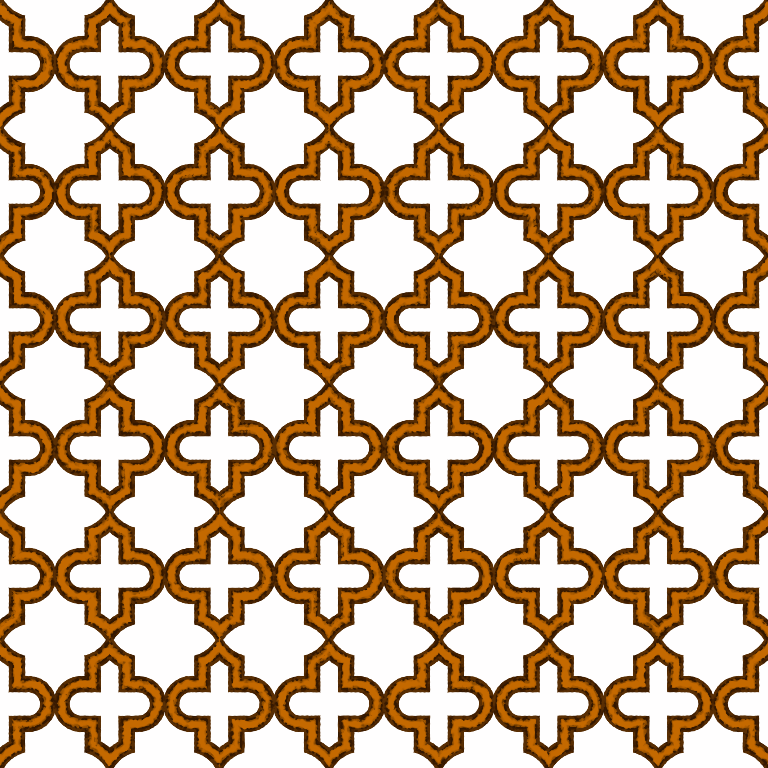
Reproduce this pattern procedurally as a Shadertoy shader.

```glsl
// Pierced lattice of worn orange bands with dark brown rims on white, 7 x 6 repeats.
// Each motif unites a horizontal capsule with a vertical ogee-tipped arm; the distance
// to that outline gives the band, and gradient noise roughens and stains it.

const float CANVAS = 1152.0;  // design units along each side

vec2 hashGradient(vec2 cell) {
    vec3 h = fract(vec3(cell.xyx) * vec3(0.1031, 0.1030, 0.0973));
    h += dot(h, h.yzx + 33.33);
    float angle = 6.2832 * fract((h.x + h.y) * h.z);
    return vec2(cos(angle), sin(angle));
}

float gradientNoise(vec2 p) {
    vec2 i = floor(p), f = fract(p);
    vec2 u = f * f * f * (f * (f * 6.0 - 15.0) + 10.0);
    float a = dot(hashGradient(i), f);
    float b = dot(hashGradient(i + vec2(1, 0)), f - vec2(1, 0));
    float c = dot(hashGradient(i + vec2(0, 1)), f - vec2(0, 1));
    float d = dot(hashGradient(i + vec2(1, 1)), f - vec2(1, 1));
    return 1.4 * mix(mix(a, b, u.x), mix(c, d, u.x), u.y);
}

// Signed distance to the band's centre line, in one mirrored quadrant
float motifDistance(vec2 q) {
    float lobes = length(vec2(max(q.x - 42.5, 0.0), q.y)) - 29.8;
    float ogee = 64.0 - length(q - vec2(50.0, 123.0));
    float arm = max(q.x - 25.5, ogee);
    return min(lobes, arm);
}

void mainImage(out vec4 fragColor, in vec2 fragCoord) {
    vec2 p = fragCoord / iResolution.xy * CANVAS;
    float pixel = CANVAS / iResolution.y;

    // Columns are centred on the left edge, rows half a cell above the bottom
    vec2 cell = CANVAS / vec2(7.0, 6.0);
    vec2 q = p - vec2(0.0, 0.5) * cell;
    q = abs(q - cell * round(q / cell));

    float fine = gradientNoise(p / 4.5);
    float medium = gradientNoise(p / 11.0 + 17.0);
    float broad = gradientNoise(p / 38.0 + 51.0);

    float d = motifDistance(q);
    float rim = abs(d) + 0.5 * fine;
    float inlay = abs(d + 1.4 * broad) + 0.9 * fine + 0.8 * medium;

    // Mottled orange inlay, duller towards its sides
    float dull = smoothstep(2.5, 6.5, inlay + 3.0 * medium + 2.0 * broad);
    vec3 orange = mix(vec3(0.77, 0.41, 0.0), vec3(0.56, 0.30, 0.0), dull);

    // Brown rim with a dark, broken groove beside the inlay
    vec3 dark = vec3(0.20, 0.09, 0.0);
    vec3 brown = mix(vec3(0.35, 0.18, 0.01), vec3(0.26, 0.12, 0.0),
                     smoothstep(-0.1, 0.4, medium + 0.5 * fine));
    vec3 color = mix(orange, brown, smoothstep(-0.5, 0.5, (inlay - 6.7) / max(pixel, 1.2)));
    float groove = 1.0 - smoothstep(0.7, 2.2, abs(inlay - 7.2));
    color = mix(color, dark, groove * smoothstep(-0.45, 0.25, fine + medium));

    // Grit and stains that eat into the inlay in patches
    float grit = smoothstep(0.15, 0.5, fine + 0.4 * medium);
    float patches = smoothstep(0.0, 0.5, broad + 0.5 * medium) * smoothstep(1.0, 5.5, abs(d));
    color = mix(color, dark, 0.85 * grit * patches);

    float band = smoothstep(-0.5, 0.5, (12.3 - rim) / pixel);
    fragColor = vec4(mix(vec3(1.0, 0.995, 0.995), color, band), 1.0);
}
```
